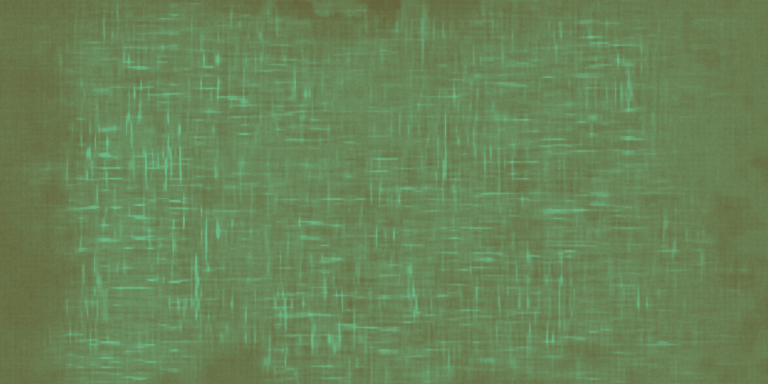
A WebGL 1 fragment shader for this texture:

```glsl
precision highp float;
// Worn green linen: crossed bright threads fading into brown, stained borders.

uniform vec2 u_resolution;

#define THREADS 135.0       // threads per canvas height
#define THREAD_RUN 11.0     // thread breaks per canvas height
#define THREAD_CONTRAST 2.5
#define SPARKLE 2.6         // strength of the brightest threads
#define GRAIN 0.8
#define STAIN 1.5           // darkness of the brown stains
#define BASE_COLOR vec3(0.41, 0.525, 0.348)
#define TONE_STEP vec3(0.003, 0.042, 0.037)

float hash(vec2 p) {
  vec3 q = fract(vec3(p.xyx) * 0.1031);
  q += dot(q, q.yzx + 33.33);
  return fract((q.x + q.y) * q.z);
}

float noise(vec2 p) {
  vec2 i = floor(p), f = fract(p);
  f = f * f * (3.0 - 2.0 * f);
  float low = mix(hash(i), hash(i + vec2(1.0, 0.0)), f.x);
  float high = mix(hash(i + vec2(0.0, 1.0)), hash(i + 1.0), f.x);
  return mix(low, high, f.y);
}

float fbm(vec2 p) {
  float sum = 0.0, weight = 0.5;
  for (int i = 0; i < 5; i++) {
    sum += weight * noise(p);
    p = p * 2.03 + 17.3;
    weight *= 0.5;
  }
  return sum;
}

// Threads running along x: long broken streaks plus shorter fibres
float threads(vec2 p) {
  p.y += 0.004 * (noise(p * 6.0) - 0.5);
  float streak = noise(p * vec2(THREAD_RUN, THREADS));
  float fibre = noise(p * vec2(THREAD_RUN * 3.0, THREADS * 1.15) + 71.0);
  return 0.55 * streak + 0.45 * fibre;
}

void main() {
  vec2 p = gl_FragCoord.xy / u_resolution.y;
  float width = u_resolution.x / u_resolution.y;
  float cloud = fbm(p * 3.5 + 4.0) - 0.48;
  float mottle = fbm(p * 14.0 + 31.0) - 0.48;

  // Ragged borders where the weave disappears
  vec2 q = p + vec2(0.35, 0.18) * cloud + 0.12 * mottle;
  float left = smoothstep(0.1, 0.34, q.x);
  float right = smoothstep(0.05, 0.38, width - q.x);
  float ends = smoothstep(-0.06, 0.1, q.y) * smoothstep(-0.06, 0.1, 1.0 - q.y);
  float weave = left * right * ends;

  // Patches in which horizontal or vertical threads dominate
  float across = threads(p);
  float down = threads(p.yx + vec2(5.7, 9.1));
  float patchX = smoothstep(0.25, 0.75, noise(p * vec2(5.0, 9.0) + 3.0));
  float patchY = smoothstep(0.25, 0.75, noise(p * vec2(9.0, 5.0) + 43.0));
  float cloth = (across - 0.5) * mix(0.7, 1.2, patchX)
              + (down - 0.5) * mix(0.6, 1.2, patchY);
  float spark = smoothstep(0.64, 0.92, across) * (0.4 + patchX)
              + smoothstep(0.64, 0.92, down) * (0.4 + patchY);
  float glow = exp(-6.0 * dot(p - vec2(0.4, 0.52), p - vec2(0.4, 0.52)));

  // Brown blotches along the top and faint slanted smudges in the middle
  vec2 fromTop = (p - vec2(0.92, 1.0)) / vec2(0.4, 0.13);
  float blotch = exp(-dot(fromTop, fromTop)) * smoothstep(-0.12, 0.14, mottle);
  vec2 slanted = vec2(p.x + p.y, (p.y - p.x) * 0.5);
  float band = exp(-70.0 * (p.y - 0.5) * (p.y - 0.5)) * smoothstep(0.75, 1.0, p.x);
  float smudge = band * smoothstep(0.52, 0.75, fbm(slanted * vec2(7.0, 13.0)));
  float spots = smoothstep(0.66, 0.8, noise(p * 19.0 + 8.0)) * (1.0 - right);

  // Woven pits and fine grain
  vec2 pit = sin(vec2(p.x + p.y, p.x - p.y) * THREADS * 1.7);
  float grain = noise(p * 230.0) - 0.5 + 0.18 * pit.x * pit.y;

  float tone = mix(-0.75, 0.05, weave);
  tone -= STAIN * (0.65 * (1.0 - left) + 0.35 * (1.0 - ends));
  tone -= STAIN * (1.4 * blotch + 0.7 * smudge + 0.4 * spots);
  tone += cloud * 1.2 + mottle * 1.3 + glow * 0.45 * weave;
  tone += THREAD_CONTRAST * cloth * mix(0.22, 1.0, weave);
  tone += SPARKLE * spark * weave * (0.75 + 0.6 * glow) * (1.0 - 0.7 * blotch);
  tone += GRAIN * grain;

  vec3 color = BASE_COLOR + TONE_STEP * clamp(tone, -3.2, 4.6);
  color.r -= 0.012 * smoothstep(2.0, 4.5, tone);
  gl_FragColor = vec4(color, 1.0);
}
```
